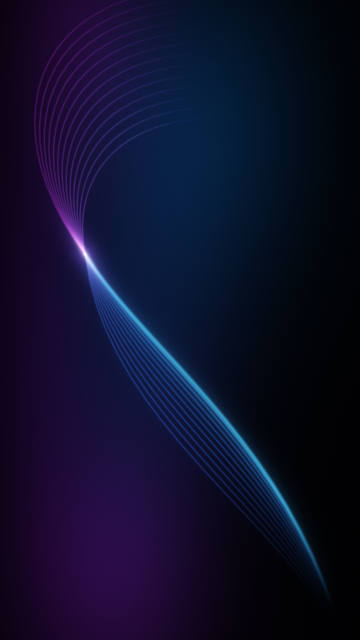
This background is drawn by a Shadertoy shader. Its source:

```glsl
const vec2 FRAME = vec2(0.5625, 1.0);
const vec2 NODE = vec2(0.133, 0.603);
const int FAN_COUNT = 13;
const int RIBBON_COUNT = 11;

const vec3 MAGENTA = vec3(0.50, 0.10, 0.62);
const vec3 VIOLET = vec3(0.36, 0.27, 0.85);
const vec3 CYAN = vec3(0.16, 0.66, 0.95);
const vec3 BLUE = vec3(0.09, 0.27, 0.72);
const vec3 WHITE = vec3(0.95, 0.85, 1.0);

float hash(vec2 p) {
    vec3 q = fract(p.xyx * 0.1031);
    q += dot(q, q.yzx + 33.33);
    return fract((q.x + q.y) * q.z);
}

float blob(vec2 p, vec2 center, vec2 radius) {
    vec2 q = (p - center) / radius;
    return exp(-dot(q, q));
}

vec2 bezier(vec2 a, vec2 b, vec2 c, vec2 d, float t) {
    float s = 1.0 - t;
    return s * s * s * a + 3.0 * s * s * t * b + 3.0 * s * t * t * c + t * t * t * d;
}

// Returns distance to the curve and the parameter of the nearest point
vec2 curveDistance(vec2 p, vec2 a, vec2 b, vec2 c, vec2 d, int steps) {
    vec2 nearest = vec2(10.0, 0.0);
    vec2 start = a;
    for (int i = 1; i <= steps; i++) {
        vec2 end = bezier(a, b, c, d, float(i) / float(steps));
        vec2 span = end - start;
        float h = clamp(dot(p - start, span) / dot(span, span), 0.0, 1.0);
        float dist = length(p - start - span * h);
        if (dist < nearest.x) nearest = vec2(dist, (float(i - 1) + h) / float(steps));
        start = end;
    }
    return nearest;
}

float stroke(float dist, float width) {
    float x = dist / width;
    return exp(-x * x);
}

vec3 backdrop(vec2 p) {
    vec3 color = vec3(0.004, 0.004, 0.010);
    color += vec3(0.010, 0.115, 0.220) * blob(p, vec2(0.31, 0.80), vec2(0.17, 0.26));
    color += vec3(0.030, 0.065, 0.165) * blob(p, vec2(0.22, 0.45), vec2(0.15, 0.30));
    color += vec3(0.150, 0.025, 0.220) * blob(p, vec2(0.18, 0.10), vec2(0.14, 0.22));
    color += vec3(0.110, 0.010, 0.140) * blob(p, vec2(0.14, 0.97), vec2(0.11, 0.22));
    color += vec3(0.070, 0.000, 0.100) * blob(p, vec2(0.06, 0.50), vec2(0.09, 0.42));
    return color;
}

// Thin strands opening upward from the node
vec3 fan(vec2 p, float width) {
    vec3 light = vec3(0.0);
    if (p.y < NODE.y - 0.05) return light;
    for (int i = 0; i < FAN_COUNT; i++) {
        float k = float(i) / float(FAN_COUNT - 1);
        vec2 b = mix(vec2(-0.007, 0.785), vec2(0.111, 0.714), k);
        vec2 c = mix(vec2(0.026, 1.026), vec2(0.176, 0.818), k);
        vec2 d = mix(vec2(0.345, 1.020), vec2(0.345, 0.815), k);
        vec2 hit = curveDistance(p, NODE, b, c, d, 22);
        float nearNode = exp(-hit.y * 7.0);
        float fade = (0.34 + 0.45 * nearNode) * (1.0 - smoothstep(0.55, 1.0, hit.y));
        vec3 tint = mix(MAGENTA, VIOLET, k * (0.45 + 0.55 * hit.y));
        light += tint * fade * stroke(hit.x, width);
        light += tint * nearNode * 0.045 * exp(-hit.x / 0.008);
    }
    return light;
}

// Bright ribbon of strands sweeping down to the right
vec3 ribbon(vec2 p, float width) {
    vec3 light = vec3(0.0);
    if (p.y > NODE.y + 0.05) return light;
    for (int i = 0; i < RIBBON_COUNT; i++) {
        float k = float(i) / float(RIBBON_COUNT - 1);
        float f = pow(k, 1.3);
        vec2 b = mix(vec2(0.228, 0.453), vec2(0.163, 0.349), f);
        vec2 c = mix(vec2(0.430, 0.323), vec2(0.430, 0.193), f);
        vec2 d = mix(vec2(0.523, 0.043), vec2(0.521, 0.023), f);
        vec2 hit = curveDistance(p, NODE, b, c, d, 18);
        float edge = exp(-k * 7.0);
        float fade = 1.0 - smoothstep(mix(0.72, 0.40, k), 1.0, hit.y);
        vec3 tint = mix(BLUE, CYAN, edge);
        tint = mix(tint, VIOLET, exp(-hit.y * 12.0) * 0.6);
        float strength = (0.50 + 0.55 * edge) * fade;
        light += tint * strength * stroke(hit.x, width * (1.0 + 0.9 * edge));
        light += tint * fade * (0.025 + 0.20 * edge) * exp(-hit.x / 0.009);
    }
    return light;
}

// White flare along the crossing direction
vec3 flare(vec2 p) {
    vec2 axis = normalize(vec2(0.52, -0.85));
    vec2 q = p - NODE;
    vec2 local = vec2(dot(q, axis), dot(q, vec2(-axis.y, axis.x)));
    vec3 light = WHITE * 0.8 * blob(local, vec2(0.0), vec2(0.030, 0.0045));
    return light + VIOLET * 0.30 * blob(local, vec2(0.0), vec2(0.055, 0.018));
}

void mainImage(out vec4 fragColor, in vec2 fragCoord) {
    vec2 p = fragCoord / iResolution.xy * FRAME;
    float width = max(0.0014, 0.7 / iResolution.y);
    vec3 light = fan(p, width) + ribbon(p, width) + flare(p);
    // Screen blend keeps the overlapping strands from clipping
    vec3 color = 1.0 - (1.0 - backdrop(p)) * exp(-light);
    color += (hash(fragCoord) - 0.5) / 255.0;
    fragColor = vec4(clamp(color, 0.0, 1.0), 1.0);
}
```
